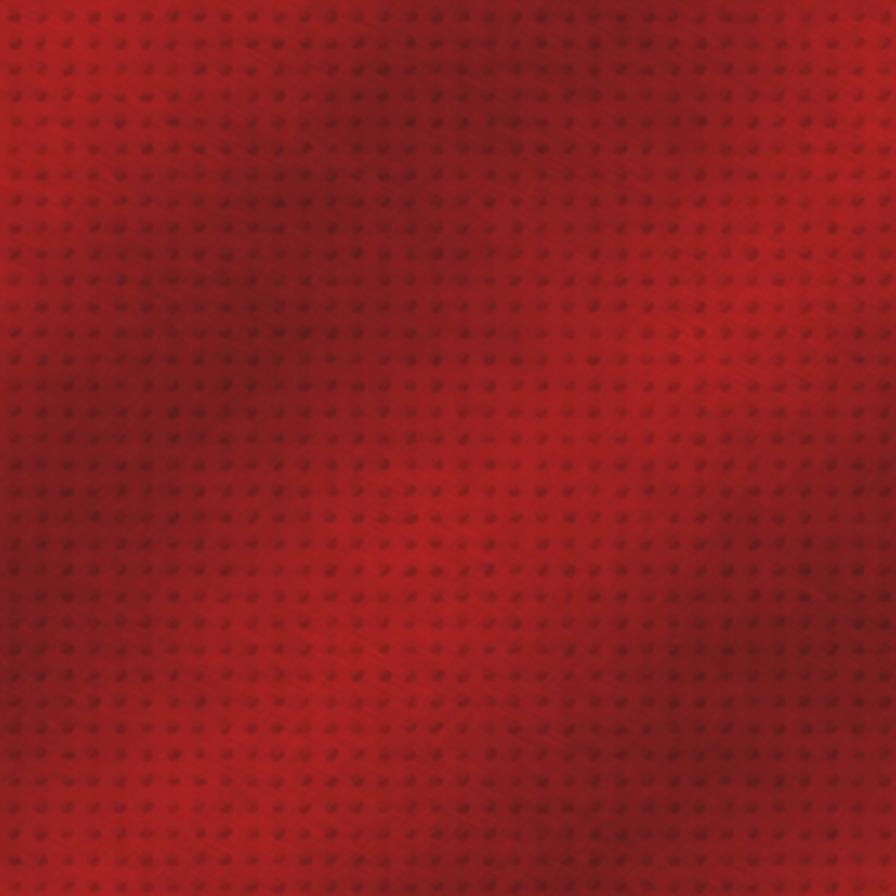
Give the GLSL for this pattern, as a Shadertoy shader.

```glsl
// Worn red sheet with a 34 by 34 grid of small shaded dimples and broad diagonal light bands.

const float TAU = 6.2831853;

float hash(vec2 p) {
    vec3 q = fract(vec3(p.xyx) * 0.1031);
    q += dot(q, q.yzx + 33.33);
    return fract((q.x + q.y) * q.z);
}

// Value noise that wraps after a whole number of lattice cells
float wrapNoise(vec2 p, vec2 period) {
    vec2 i = floor(p);
    vec2 f = fract(p);
    f = f * f * (3.0 - 2.0 * f);
    vec2 a = mod(i, period);
    vec2 b = mod(i + 1.0, period);
    return mix(mix(hash(a), hash(vec2(b.x, a.y)), f.x),
               mix(hash(vec2(a.x, b.y)), hash(b), f.x), f.y);
}

float cloud(vec2 uv, float cells) {
    float sum = 0.0;
    float weight = 0.5;
    for (int i = 0; i < 4; i++) {
        sum += weight * wrapNoise(uv * cells, vec2(cells));
        cells *= 2.0;
        weight *= 0.5;
    }
    return sum / 0.9375;
}

// Dimple coverage, darkest on its lower right side, with a ragged soft rim
float dimple(vec2 uv) {
    vec2 grid = uv * 34.0;
    vec2 id = mod(floor(grid), 34.0);
    vec2 jitter = vec2(hash(id + 51.0), hash(id + 93.0)) - 0.5;
    vec2 p = fract(grid) - vec2(0.55, 0.39) - 0.06 * jitter;
    float ragged = 0.1 * (wrapNoise(uv * 136.0, vec2(136.0)) - 0.5);
    float disc = 1.0 - smoothstep(0.13, 0.36, length(p) + ragged);
    float angle = -0.95 + 0.9 * (hash(id + 7.0) - 0.5);
    float side = dot(p, vec2(cos(angle), sin(angle)));
    float shade = mix(0.35, 1.0, smoothstep(-0.11, 0.06, side));
    return disc * shade * mix(0.7, 1.1, hash(id + 17.0));
}

// Fine strokes along one sheared direction; integer shears keep them tileable
float strokes(vec2 sheared, vec2 size) {
    return wrapNoise(sheared * size, size) - 0.5;
}

float scratches(vec2 uv) {
    vec2 shallow = vec2(2.0 * uv.x - uv.y, uv.x + 2.0 * uv.y);
    vec2 steep = vec2(uv.x + uv.y, uv.x - uv.y);
    float a = strokes(shallow, vec2(14.0, 104.0));
    float b = strokes(steep, vec2(30.0, 160.0));
    float c = strokes(shallow.yx, vec2(18.0, 90.0));
    float patchA = smoothstep(0.35, 0.65, cloud(uv + 0.37, 6.0));
    float patchB = smoothstep(0.35, 0.65, cloud(uv + 0.81, 7.0));
    float glint = smoothstep(0.4, 0.5, a) * patchA;
    return a * (0.35 + patchA) + b * (0.3 + 0.8 * patchB) + 0.4 * c + 0.4 * glint;
}

void mainImage(out vec4 fragColor, in vec2 fragCoord) {
    vec2 uv = fragCoord / iResolution.xy;

    // Broad diagonal bands, bent and mottled by noise
    float bend = cloud(uv + 0.21, 3.0) - 0.5;
    float band = cos(TAU * (uv.x - uv.y - 0.14 + 0.1 * bend));
    float red = 0.553 + 0.083 * band;
    red += 0.07 * (cloud(uv + 0.4, 5.0) - 0.5);
    red += 0.06 * (cloud(uv + 0.63, 20.0) - 0.5);

    // Surface grain and scratches
    red += 0.03 * scratches(uv);
    red += 0.022 * (wrapNoise(uv * 230.0, vec2(230.0)) - 0.5);

    // Faint furrows joining the dimples
    vec2 furrow = cos(TAU * (uv * 34.0 - vec2(0.55, 0.39)));
    red -= 0.005 * (furrow.x + furrow.y);

    red *= 1.0 - 0.19 * dimple(uv);
    fragColor = vec4(red, vec2(0.078 + 0.084 * red), 1.0);
}
```
